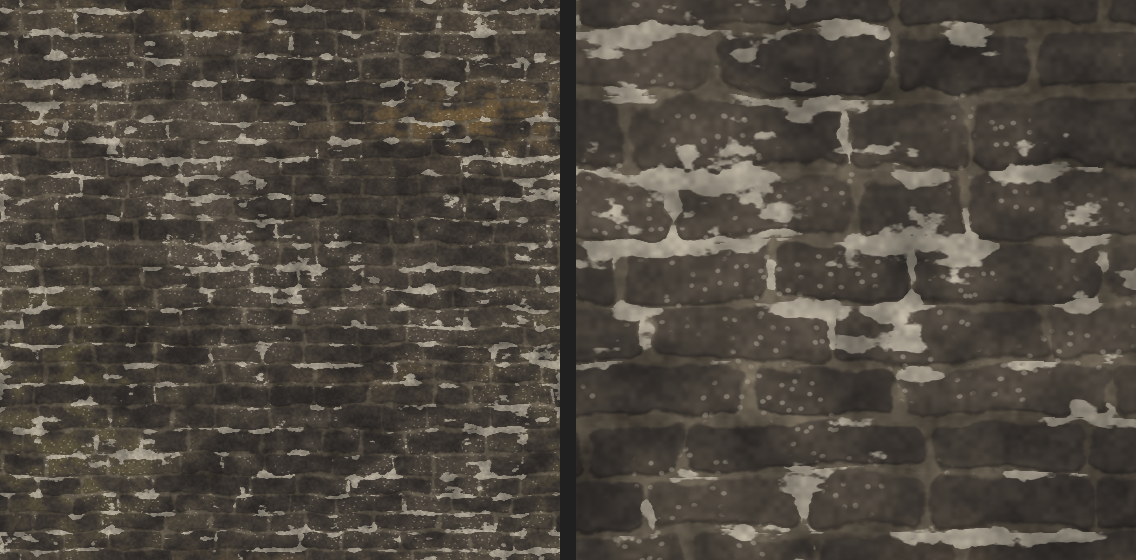
Left, the full canvas; right, a detail of the centre.
A Shadertoy shader for this texture:

```glsl
// Old sooty brick wall with worn mortar, flaking pale plaster and ochre stains; tiles seamlessly.

const vec2  BRICKS       = vec2(10.0, 27.0); // bricks across, courses down
const float WIDTH_JITTER = 0.58;             // spread of brick lengths
const float COURSE_SWAY  = 0.22;             // spread of course heights
const float COURSE_SHIFT = -0.3;
const float JOINT_HALF   = 0.0026;           // half the joint width
const float CORNER       = 0.006;
const float EDGE_WEAR    = 0.012;
const float WOBBLE       = 0.009;
const float FLAKE_CUTOFF = 0.73;             // lower leaves more plaster
const float TAU          = 6.28319;

const vec3 SOOT    = vec3(0.18, 0.165, 0.155);
const vec3 EARTH   = vec3(0.37, 0.335, 0.29);
const vec3 MORTAR  = vec3(0.40, 0.365, 0.31);
const vec3 PLASTER = vec3(0.67, 0.64, 0.58);
const vec3 OCHRE   = vec3(0.47, 0.37, 0.22);
const vec3 MOSS    = vec3(0.36, 0.33, 0.20);

float hash(vec2 p) {
    vec3 q = fract(p.xyx * 0.1031);
    q += dot(q, q.yzx + 33.33);
    return fract((q.x + q.y) * q.z);
}

// Value noise that repeats once per canvas
float noise(vec2 uv, vec2 cells, float seed) {
    vec2 p = uv * cells, i = floor(p), f = fract(p);
    f = f * f * (3.0 - 2.0 * f);
    vec2 a = mod(i, cells) + seed, b = mod(i + 1.0, cells) + seed;
    return mix(mix(hash(a), hash(vec2(b.x, a.y)), f.x),
               mix(hash(vec2(a.x, b.y)), hash(b), f.x), f.y);
}

float fbm(vec2 uv, vec2 cells, float seed) {
    float sum = 0.0, amp = 0.5;
    for (int k = 0; k < 5; k++) {
        sum += amp * noise(uv, cells, seed + float(k) * 17.0);
        cells *= 2.0;
        amp *= 0.5;
    }
    return sum / 0.96875;
}

// Cellular noise: distance to the nearest scattered point
float cellular(vec2 uv, vec2 cells) {
    vec2 p = uv * cells, i = floor(p);
    float nearest = 2.0;
    for (int y = -1; y <= 1; y++)
    for (int x = -1; x <= 1; x++) {
        vec2 c = i + vec2(x, y), id = mod(c, cells);
        vec2 point = c + vec2(hash(id + 3.0), hash(id + 71.0));
        nearest = min(nearest, length(p - point));
    }
    return nearest;
}

// Soft stain that wraps around the canvas
float stain(vec2 uv, vec2 centre, vec2 radius) {
    vec2 d = (fract(uv - centre + 0.5) - 0.5) / radius;
    return exp(-dot(d, d));
}

// Left end of a brick, in brick units
float brickEnd(float index, float row) {
    return index + WIDTH_JITTER * hash(vec2(mod(index, BRICKS.x), row + 5.0));
}

void mainImage(out vec4 fragColor, in vec2 fragCoord) {
    vec2 uv = fragCoord / iResolution.xy;
    float pixel = 1.0 / iResolution.y;

    // Uneven courses of bricks of mixed length
    vec2 w = uv + WOBBLE * (vec2(noise(uv, vec2(18), 1.0), noise(uv, vec2(22, 18), 9.0)) - 0.5);
    float course = w.y * BRICKS.y + COURSE_SWAY * sin(3.0 * TAU * (w.y - 0.74)) + COURSE_SHIFT;
    float row = mod(floor(course), BRICKS.y), high = fract(course);
    float along = w.x * BRICKS.x + 0.5 * mod(row, 2.0) + 0.4 * hash(vec2(row, 41.0));
    float index = floor(along);
    if (along < brickEnd(index, row)) index -= 1.0;
    float start = brickEnd(index, row), len = brickEnd(index + 1.0, row) - start;
    float tone = hash(vec2(mod(index, BRICKS.x) + 13.0, row + 29.0));

    // Rounded, chipped brick outline
    vec2 p = vec2(along - start - 0.5 * len, high - 0.5) / BRICKS;
    vec2 q = abs(p) - 0.5 * vec2(len, 1.0) / BRICKS + JOINT_HALF + CORNER;
    float d = length(max(q, 0.0)) + min(max(q.x, q.y), 0.0) - CORNER;
    d += EDGE_WEAR * (fbm(uv, vec2(50, 70), 7.0) - 0.5);
    float joint = smoothstep(-0.001 - pixel, 0.001 + pixel, d);

    // Weathering at several scales
    float cloud = fbm(uv, vec2(5, 6), 23.0) - 0.5;
    float mottle = fbm(uv, vec2(32, 44), 51.0) - 0.5;
    float grain = noise(uv, vec2(256), 83.0) - 0.5;
    float dark = stain(uv, vec2(0.2, 0.88), vec2(0.25, 0.06))
               + stain(uv, vec2(0.65, 0.14), vec2(0.32, 0.14));
    float pale = stain(uv, vec2(0.39, 0.69), vec2(0.09, 0.14));
    float ochre = stain(uv, vec2(0.84, 0.79), vec2(0.24, 0.06))
                + 0.6 * stain(uv, vec2(0.5, 0.97), vec2(0.35, 0.04))
                + 0.4 * stain(uv, vec2(0.74, 0.33), vec2(0.18, 0.03));
    float moss = stain(uv, vec2(0.1, 0.38), vec2(0.16, 0.12))
               + stain(uv, vec2(0.14, 0.16), vec2(0.18, 0.15));

    // Brick faces and dirty joints
    float light = 0.42 + 0.28 * (tone - 0.5) + 0.6 * cloud + 1.1 * mottle - 0.16 * dark + 0.2 * pale;
    vec3 color = mix(SOOT, EARTH, clamp(light, 0.0, 1.3));
    float tint = smoothstep(-0.1, 0.2, mottle + 0.2 * (tone - 0.5));
    color = mix(color, OCHRE, 0.7 * min(ochre, 1.0) * tint);
    color = mix(color, MOSS, 0.5 * min(moss, 1.0) * tint);
    color *= 1.0 - 0.22 * smoothstep(-0.004, 0.0, d) * smoothstep(0.35, 0.1, high);
    vec3 mortar = MORTAR * (0.92 + 0.9 * mottle + 0.5 * cloud - 0.1 * dark);
    color = mix(color, mortar, 0.85 * joint);

    // Plaster flakes cling to joints and the upper brick edges
    float cling = max(smoothstep(0.68, 0.97, high), 0.75 * joint);
    float flake = fbm(uv, vec2(30, 52), 97.0) + 0.2 * cling + 0.08 * pale + 0.3 * cloud - 0.03 * dark;
    float plaster = smoothstep(FLAKE_CUTOFF - 0.015, FLAKE_CUTOFF + 0.035, flake);
    color = mix(color, PLASTER * (0.94 + 0.7 * mottle), 0.85 * plaster);

    // Pale specks and fine grit
    float speck = smoothstep(0.2, 0.1, cellular(w, vec2(90, 110))) * smoothstep(0.04, 0.16, mottle + 0.4 * cloud);
    color = mix(color, PLASTER, 0.45 * speck);
    color *= 1.0 + 0.2 * grain;
    fragColor = vec4(clamp(color, 0.0, 1.0), 1.0);
}
```
